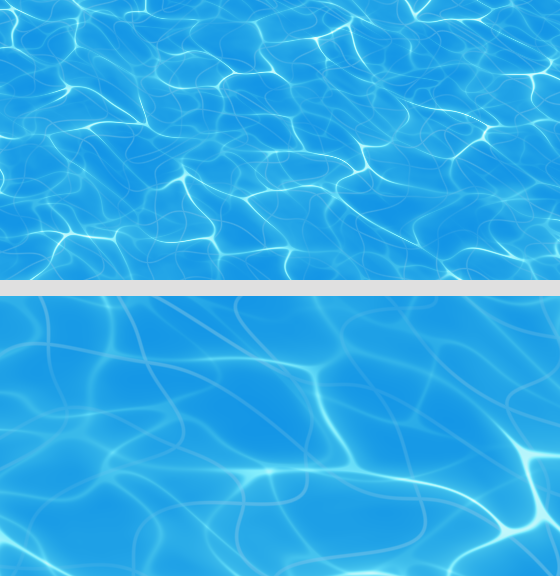
Top: the whole. Bottom: its middle third, enlarged.
A Shadertoy shader for this texture:

```glsl
vec2 hash2(vec2 p) {
    vec2 q = vec2(dot(p, vec2(127.1, 311.7)), dot(p, vec2(269.5, 183.3)));
    return fract(sin(q) * 43758.5);
}

// Bends space with layered sines
vec2 ripple(vec2 p, float amount) {
    float freq = 2.0;
    for (int i = 0; i < 3; i++) {
        p += amount * sin(freq * p.yx + vec2(1.3, 4.1) * float(i + 1));
        freq *= 1.8;
        amount *= 0.55;
    }
    return p;
}

// Soft uneven field, roughly 0 to 1
float swell(vec2 p) {
    const mat2 turn = mat2(1.3, 1.1, -1.1, 1.3);
    float sum = 0.0, amp = 0.5;
    for (int i = 0; i < 4; i++) {
        sum += amp * sin(p.x + 1.7 * float(i)) * sin(p.y + 0.6);
        p = turn * p + 2.3;
        amp *= 0.6;
    }
    return smoothstep(-0.5, 0.5, sum);
}

// Distance to the cell borders, blended so that junctions swell
float cellEdge(vec2 p, float sharpness) {
    vec2 cell = floor(p), nearCell = cell, toNear = vec2(8.0);
    for (int j = -1; j <= 1; j++)
    for (int i = -1; i <= 1; i++) {
        vec2 c = cell + vec2(i, j);
        vec2 r = c + 0.1 + 0.8 * hash2(c) - p;
        if (dot(r, r) < dot(toNear, toNear)) {
            toNear = r;
            nearCell = c;
        }
    }
    float sum = 0.0;
    for (int j = -2; j <= 2; j++)
    for (int i = -2; i <= 2; i++) {
        if (i == 0 && j == 0) continue;
        vec2 c = nearCell + vec2(i, j);
        vec2 r = c + 0.1 + 0.8 * hash2(c) - p;
        float d = dot(0.5 * (toNear + r), normalize(r - toNear));
        sum += exp(-sharpness * d);
    }
    return max(-log(sum) / sharpness, 0.0);
}

float gauss(float d, float width) {
    return exp(-d * d / (width * width));
}

// Coverage of thin lines at every whole step of g
float gridLine(float g, float halfWidth) {
    float slope = max(length(vec2(dFdx(g), dFdy(g))) * iResolution.y, 2.5);
    float d = abs(fract(g) - 0.5) / slope;
    float blur = 1.0 / iResolution.y;
    return 1.0 - smoothstep(halfWidth - blur, halfWidth + blur, d);
}

float stage(float a, float b, float t) {
    return clamp((t - a) / (b - a), 0.0, 1.0);
}

vec3 waterColor(float t) {
    vec3 col = mix(vec3(0.07, 0.58, 0.90), vec3(0.10, 0.61, 0.90), stage(0.0, 0.1, t));
    col = mix(col, vec3(0.16, 0.67, 0.91), stage(0.1, 0.22, t));
    col = mix(col, vec3(0.23, 0.73, 0.92), stage(0.22, 0.37, t));
    col = mix(col, vec3(0.33, 0.82, 0.96), stage(0.37, 0.55, t));
    col = mix(col, vec3(0.51, 0.93, 0.99), stage(0.55, 0.75, t));
    return mix(col, vec3(0.95, 1.0, 0.98), stage(0.75, 1.2, t));
}

void mainImage(out vec4 fragColor, in vec2 fragCoord) {
    vec2 uv = fragCoord / iResolution.y;

    // Slanted surface, finer towards the top
    float depth = 1.0 + 0.25 * uv.y;
    vec2 p = vec2(3.5 * (uv.x - 1.0), 4.9 * uv.y + 1.4 * uv.x) * depth;

    // Bold light web, fading along its strands
    float edge = cellEdge(ripple(p, 0.18), 38.0);
    float strength = swell(1.9 * p + 3.0);
    float glow = mix(0.14, 0.38, strength) * exp(-edge / 0.085);
    float coreWidth = mix(0.011, 0.023, swell(2.6 * p + 9.0));
    float core = mix(0.08, 0.52, strength * strength) * gauss(edge, coreWidth);

    // Faint finer web, present only in places
    vec2 finePos = ripple(1.4 * p + 17.0, 0.26);
    float fineEdge = cellEdge(finePos, 26.0);
    float fineMask = swell(1.3 * p + 21.0);
    float fine = fineMask * (0.15 * exp(-fineEdge / 0.1) + 0.12 * gauss(fineEdge, 0.025));

    // Broad pale patches and slight mottling
    float patches = 0.13 * swell(ripple(1.7 * p + 5.0, 0.3));
    float mottle = 0.04 * swell(5.0 * ripple(p, 0.2) + 2.0);
    vec3 col = waterColor(glow + core + fine + patches + mottle);

    // Refracted joints of the pool floor
    vec2 bend = ripple(p + 7.0, 0.2) - p - 7.0;
    vec2 tile = 7.0 * depth * (uv + 0.3 * bend);
    float steep = gridLine(dot(tile, vec2(0.85, -0.5)), 0.0021);
    float shallow = gridLine(dot(tile, vec2(0.4, 0.92)), 0.0021);
    float joint = max(steep, shallow) * mix(0.18, 0.55, swell(1.9 * p + 13.0));
    col = mix(col, max(col, vec3(0.46, 0.76, 0.88)), joint);

    fragColor = vec4(col, 1.0);
}
```
